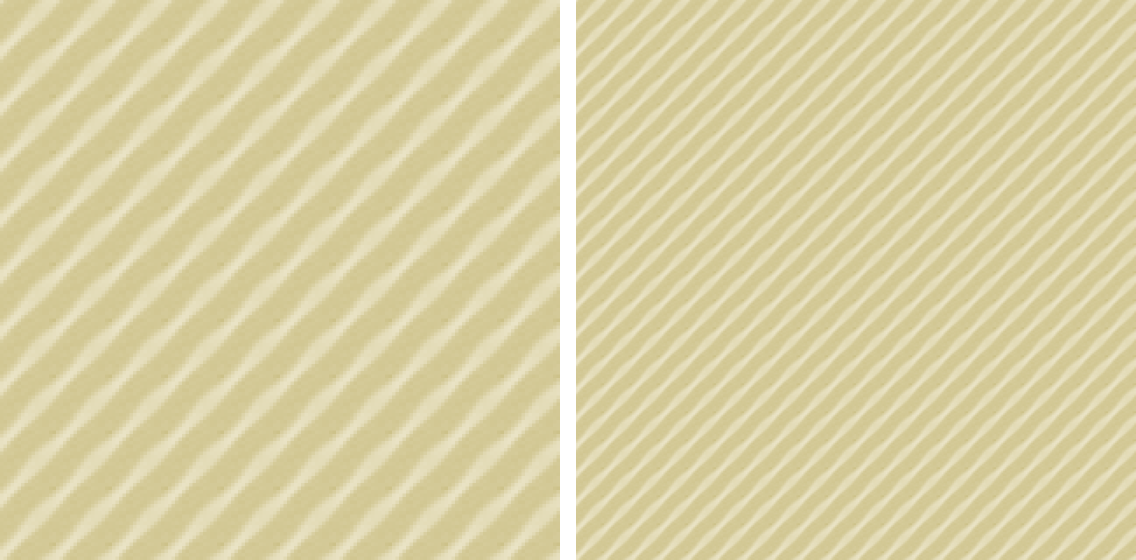
Left: one tile. Right: repeated 2 by 2.
Write a Shadertoy shader that draws this pattern.

```glsl
// Pale diagonal ridges on sand, drawn as a grid of coarse square cells.
// One tile of 16 x 16 cells repeats 10 times each way; every cell takes its
// shade from a wavering ridge profile plus hashed grain that wraps per tile.

const float TILES = 10.0;
const float CELLS = 16.0;
const float TAU = 6.2831853;
const vec3 SAND = vec3(0.820, 0.778, 0.572);
const vec3 CREST = vec3(0.916, 0.890, 0.772);

// Integer hash of a cell, 0 to 1
float hash(vec2 cell, uint seed) {
    uvec2 q = uvec2(cell);
    uint h = q.x * 1597334677u ^ q.y * 3812015801u ^ seed * 2798796415u;
    h = (h ^ (h >> 15)) * 2246822519u;
    h = (h ^ (h >> 13)) * 3266489917u;
    return float((h ^ (h >> 16)) & 65535u) / 65535.0;
}

// Ridge height: soft on the upper left, crisp on the lower right
float ridge(vec2 p, float centre) {
    float across = p.x - p.y;
    float lane = floor(across - centre + 0.5);
    float along = 0.5 * (p.x + p.y - lane);
    across -= lane;

    float glint = 0.5 + 0.5 * cos(TAU * (along - 0.24));
    float upper = mix(-0.36, -0.25, glint);
    float lower = mix(0.16, 0.11, glint);
    float rise = smoothstep(upper - 0.06, upper + 0.20, across);
    float fall = 1.0 - smoothstep(lower - 0.13, lower + 0.05, across);
    return rise * fall * mix(0.74, 1.0, glint);
}

// Grain of single cells and short horizontal dashes, -0.5 to 0.5
float grain(vec2 cell) {
    vec2 dash = vec2(floor(cell.x / 2.0), cell.y);
    return mix(hash(cell, 1u), hash(dash, 2u), 0.6) - 0.5;
}

// Colour of one cell of the repeating tile
vec3 cellColour(vec2 index) {
    vec2 cell = mod(index, CELLS);
    float height = ridge((cell + 0.5) / CELLS, -0.1);
    float shade = 0.07 + 0.93 * height;
    shade += grain(cell) * mix(0.20, 0.10, height);

    // Dark fleck beside the brightest part of the ridge
    shade -= 0.16 * (1.0 - smoothstep(0.4, 1.1, length(cell - vec2(14.7, 4.0))));
    return mix(SAND, CREST, clamp(shade, -0.15, 1.0));
}

void mainImage(out vec4 fragColor, in vec2 fragCoord) {
    vec2 grid = fragCoord / iResolution.xy * TILES * CELLS;

    // Blend neighbouring cells over one pixel to smooth their edges
    vec2 pixel = TILES * CELLS / iResolution.xy;
    vec2 base = floor(grid - 0.5);
    vec2 blend = clamp((grid - base - 1.0) / pixel + 0.5, 0.0, 1.0);

    vec3 bottom = mix(cellColour(base), cellColour(base + vec2(1.0, 0.0)), blend.x);
    vec3 top = mix(cellColour(base + vec2(0.0, 1.0)), cellColour(base + 1.0), blend.x);
    fragColor = vec4(mix(bottom, top, blend.y), 1.0);
}
```
